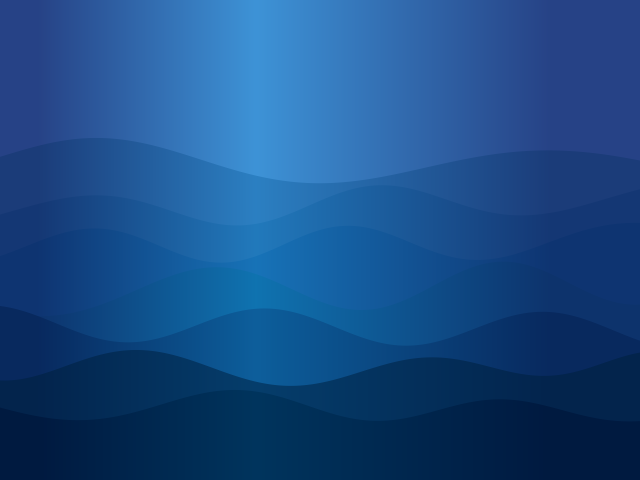
Reproduce this background procedurally as a Shadertoy shader.

```glsl
// Seven overlapping swells under a soft vertical shaft of light.
// Each crest is a cosine with a gently warped phase; each layer is filled
// with a horizontal gradient that brightens towards the shaft.

const float PI = 3.14159265;

// Height of a crest at x, with d measured from the middle of the canvas.
// phase: cubic in d, counted in half waves; level: quadratic midline;
// swing: amplitude and its growth towards the right.
float crest(float x, vec4 phase, vec3 level, vec2 swing) {
    float d = x - 0.5;
    float halfWaves = phase.x + d * (phase.y + d * (phase.z + d * phase.w));
    float midline = level.x + d * (level.y + d * level.z);
    return midline + (swing.x + swing.y * d) * cos(PI * halfWaves);
}

// Brightness of the shaft: a tent with a shorter left flank.
float shaftLight(float x) {
    float offset = x - 0.4;
    return clamp(1.0 - (offset < 0.0 ? -offset / 0.34 : offset / 0.46), 0.0, 1.0);
}

// Fills everything below the given height, with a one pixel soft edge.
void fillBelow(inout vec3 color, vec2 uv, float height, vec3 shade, vec3 lit) {
    float cover = clamp(0.5 + (height - uv.y) * iResolution.y, 0.0, 1.0);
    color = mix(color, mix(shade, lit, shaftLight(uv.x)), cover);
}

void mainImage(out vec4 fragColor, in vec2 fragCoord) {
    vec2 uv = fragCoord / iResolution.xy;
    float x = uv.x;

    // Sky
    vec3 color = mix(vec3(0.15, 0.26, 0.525), vec3(0.24, 0.575, 0.84), shaftLight(x));

    // Far swells
    fillBelow(color, uv,
        crest(x, vec4(1.034, 2.824, -0.611, 0.0), vec3(0.659, -0.0365, 0.0), vec2(0.041, 0.0)),
        vec3(0.105, 0.235, 0.475), vec3(0.17, 0.50, 0.76));
    fillBelow(color, uv,
        crest(x, vec4(1.577, 4.7, -0.08, -2.6), vec3(0.573, 0.047, 0.0), vec2(0.0367, 0.0)),
        vec3(0.08, 0.217, 0.455), vec3(0.13, 0.475, 0.735));

    // Middle swells
    fillBelow(color, uv,
        crest(x, vec4(1.785, 5.1, -0.4, -1.6), vec3(0.492, 0.014, 0.0), vec2(0.037, 0.0)),
        vec3(0.055, 0.205, 0.445), vec3(0.09, 0.45, 0.72));
    fillBelow(color, uv,
        crest(x, vec4(0.7, 4.4, 0.819, -0.678), vec3(0.400, 0.026, 0.0), vec2(0.0475, 0.0)),
        vec3(0.05, 0.20, 0.425), vec3(0.06, 0.45, 0.69));
    fillBelow(color, uv,
        crest(x, vec4(2.39, 4.6, 0.0, 0.0), vec3(0.319, -0.016, 0.0), vec2(0.037, 0.0)),
        vec3(0.03, 0.16, 0.37), vec3(0.05, 0.37, 0.61));

    // Near swells, calmer towards the right
    fillBelow(color, uv,
        crest(x, vec4(1.19, 4.45, 0.94, 1.6), vec3(0.227, 0.0, 0.09), vec2(0.030, -0.024)),
        vec3(0.01, 0.14, 0.30), vec3(0.02, 0.24, 0.42));
    fillBelow(color, uv,
        crest(x, vec4(0.57, 4.7, 1.123, -0.906), vec3(0.1525, -0.025, 0.0), vec2(0.029, -0.022)),
        vec3(0.0, 0.10, 0.25), vec3(0.0, 0.205, 0.365));

    fragColor = vec4(color, 1.0);
}
```
